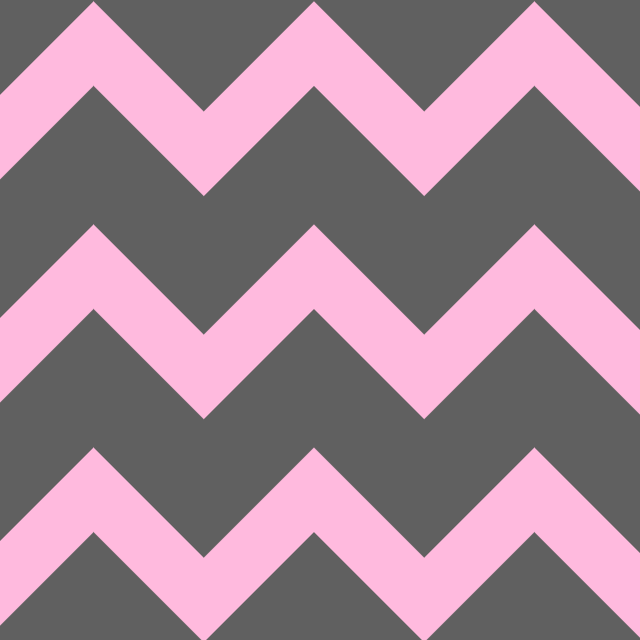
Write a three.js fragment shader that draws this pattern.

```glsl
varying vec2 vUv;

// Triangle wave: 0 at each peak, falling at 45 degrees to the valleys
float zigzagDrop(float x, float period) {
  return abs(mod(x + 0.5 * period, period) - 0.5 * period);
}

// Signed distance to the nearest chevron band, negative inside
float chevronDistance(vec2 p) {
  float rowPeriod = 0.3486;
  float halfHeight = 0.0661;
  float depth = 0.998 - p.y - zigzagDrop(p.x - 0.1462, 0.3444);
  float offset = mod(depth - halfHeight + 0.5 * rowPeriod, rowPeriod) - 0.5 * rowPeriod;
  return (abs(offset) - halfHeight) * 0.7071;
}

void main() {
  vec3 gray = vec3(0.376);
  vec3 pink = vec3(1.0, 0.73, 0.87);

  // Edge softened over about one screen sample
  float softness = 0.7 * fwidth(vUv.y);
  float band = 1.0 - smoothstep(-softness, softness, chevronDistance(vUv));

  gl_FragColor = vec4(mix(gray, pink, band), 1.0);
}
```
